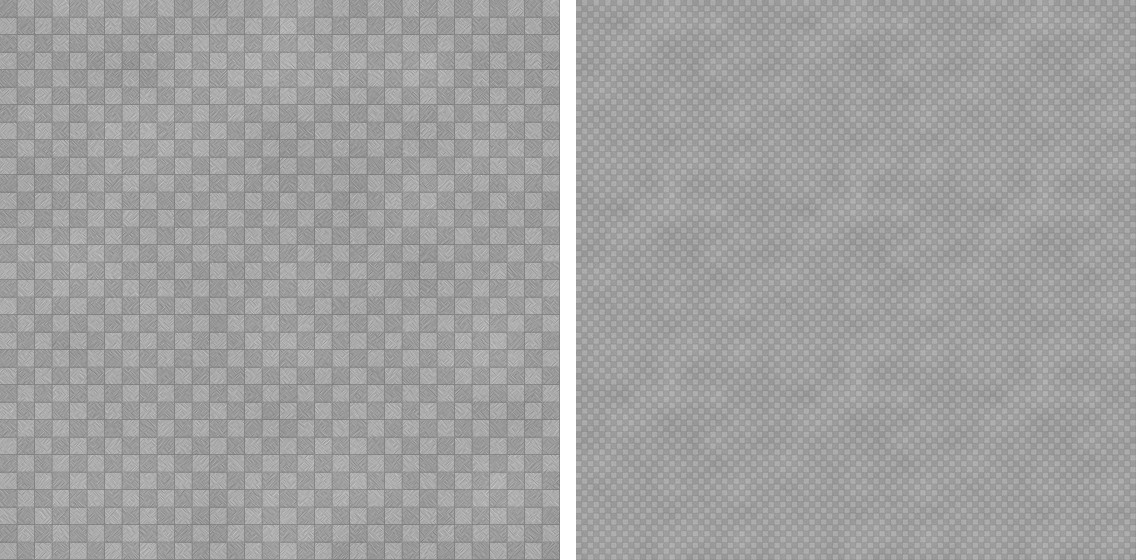
Left, the tile; right, the same tile 3 across and 3 down.
Give the GLSL for this pattern, as a WebGL 2 fragment shader.

```glsl
#version 300 es
precision highp float;
// Grey checkerboard of 32 by 32 tiles with thin dark joints.
// Each tile carries its own woven diagonal hatch made of stretched noise;
// wrapping cloud noise stains the whole sheet softly.
uniform vec2 u_resolution;
out vec4 fragColor;

const float TILES = 32.0;

float hash(vec2 p) {
  uvec2 q = uvec2(ivec2(p)) * uvec2(1597u, 3571u);
  uint n = (q.x ^ (q.y << 11)) * 747796u + 28913u;
  n = (n ^ (n >> 15)) * 277803u;
  n = (n ^ (n >> 13)) * 668265u;
  return float((n ^ (n >> 16)) & 65535u) / 65535.0;
}

// Value noise that wraps after a whole number of lattice steps
float noise(vec2 p, float period) {
  vec2 i = floor(p), f = fract(p);
  f = f * f * (3.0 - 2.0 * f);
  vec2 a = mod(i, period), b = mod(i + 1.0, period);
  return mix(mix(hash(a), hash(vec2(b.x, a.y)), f.x),
             mix(hash(vec2(a.x, b.y)), hash(b), f.x), f.y);
}

float clouds(vec2 uv) {
  float sum = 0.0, weight = 0.55;
  for (float period = 8.0; period < 40.0; period *= 2.0) {
    sum += weight * (noise(uv * period + period * 0.37, period) - 0.5);
    weight *= 0.5;
  }
  return sum;
}

// Fine strokes along x: a difference across them keeps the mean at zero
float strokes(vec2 p) {
  p *= vec2(3.6, 18.0);
  return noise(p, 1024.0) - noise(p + vec2(0.0, 1.0), 1024.0);
}

// Patches of strokes along one diagonal woven with patches along the other
float hatch(vec2 local, vec2 tile) {
  vec2 diagonal = vec2(local.x + local.y, local.x - local.y) * 0.707;
  vec2 shift = 45.0 * vec2(hash(tile + 41.0), hash(tile + 137.0)) + 2.0;
  float patches = noise(local * 4.5 + shift * 7.0, 1024.0);
  return mix(strokes(diagonal + shift), strokes(diagonal.yx + shift.yx + 3.0),
             smoothstep(0.2, 0.8, patches));
}

// Pixel coverage of the joint along each axis
float joint(vec2 grid, vec2 pixel) {
  float width = 0.045;
  vec2 center = vec2(1.0 - 0.5 * width, 0.5 * width);
  vec2 d = abs(fract(grid - center + 0.5) - 0.5);
  vec2 cover = clamp((0.5 * (width + pixel) - d) / pixel,
                     vec2(0.0), min(vec2(1.0), width / pixel));
  return max(cover.x, cover.y);
}

void main() {
  vec2 uv = gl_FragCoord.xy / u_resolution;
  vec2 grid = uv * TILES;
  vec2 tile = floor(grid);

  // Checker tone
  float checker = mod(tile.x + tile.y, 2.0);
  float grey = mix(0.67, 0.604, checker);

  // Hatching and stains
  grey += 0.11 * hatch(fract(grid), tile);
  grey += 0.06 * clouds(uv);

  // Dark joints
  float jointGrey = 0.465 + 0.06 * clouds(uv);
  grey = mix(grey, jointGrey, 0.83 * joint(grid, TILES / u_resolution));
  fragColor = vec4(vec3(grey), 1.0);
}
```
